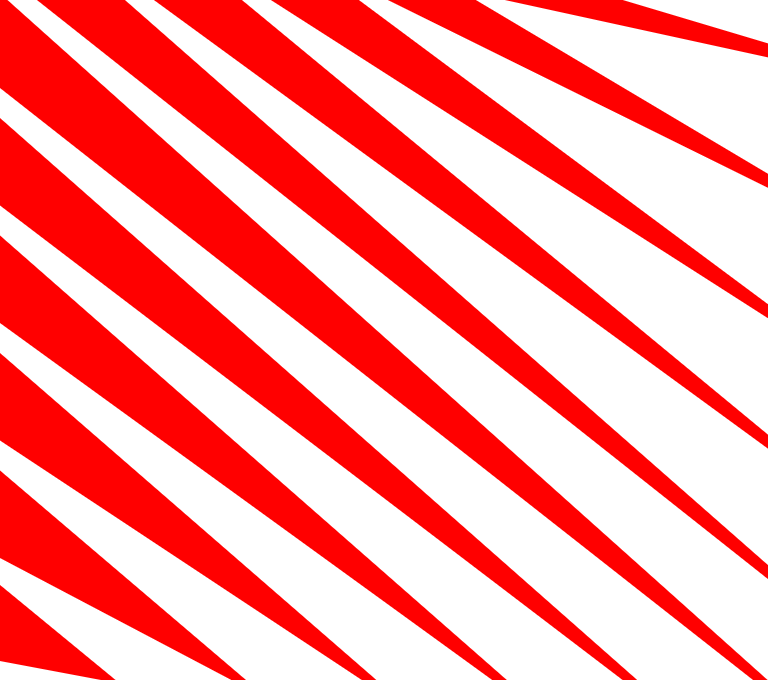
Reproduce this background procedurally as a WebGL 2 fragment shader.

```glsl
#version 300 es
precision highp float;

uniform vec2 u_resolution;
out vec4 fragColor;

const vec3 PAPER = vec3(1.0);
const vec3 RED = vec3(1.0, 0.0, 0.0);
const int LAST = 5;

// Smooth half plane: 1 below the line from a to b, with y pointing down
float below(vec2 p, vec2 a, vec2 b, vec2 size) {
    vec2 along = (b - a) * size;
    vec2 offset = (p - a) * size;
    float dist = (along.x * offset.y - along.y * offset.x) / length(along);
    return clamp(0.5 + dist, 0.0, 1.0);
}

// Tapered ray between an upper and a lower edge
float ray(vec2 p, vec2 upperA, vec2 upperB, vec2 lowerA, vec2 lowerB, vec2 size) {
    return below(p, upperA, upperB, size) * (1.0 - below(p, lowerA, lowerB, size));
}

// Rays running from the left side to the bottom
float leftRays(vec2 p, vec2 size) {
    float ink = 0.0;
    for (int i = 0; i <= LAST; i++) {
        float start = 0.1728 * float(i);
        float end = 0.9805 - 0.1698 * float(i);
        float upper = start + 0.0007;
        float lower = start + 0.1294;
        // The outermost rays are slightly offset
        if (i == 0) upper -= 0.0105;
        if (i == LAST) {
            upper -= 0.0045;
            lower -= 0.0213;
        }
        ink = max(ink, ray(p, vec2(0.0, upper), vec2(end + 0.019, 1.0),
                           vec2(0.0, lower), vec2(end, 1.0), size));
    }
    return ink;
}

// Rays running from the top to the right side
float topRays(vec2 p, vec2 size) {
    float ink = 0.0;
    for (int i = 1; i <= LAST; i++) {
        float start = 0.1523 * float(i) - 0.1042;
        float end = 1.0228 - 0.1918 * float(i);
        // The corner ray starts wider than the rest
        float width = i == LAST ? 0.1536 : 0.1146;
        ink = max(ink, ray(p, vec2(start + width, 0.0), vec2(1.0, end),
                           vec2(start, 0.0), vec2(1.0, end + 0.0206), size));
    }
    return ink;
}

void main() {
    vec2 p = gl_FragCoord.xy / u_resolution;
    p.y = 1.0 - p.y;
    float ink = max(leftRays(p, u_resolution), topRays(p, u_resolution));
    fragColor = vec4(mix(PAPER, RED, ink), 1.0);
}
```
